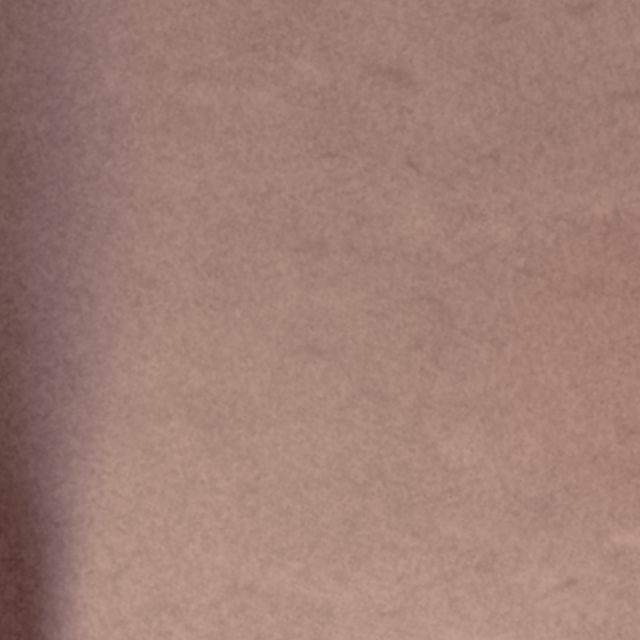
A WebGL 2 fragment shader for this texture:

```glsl
#version 300 es
precision highp float;

uniform vec2 u_resolution;
out vec4 fragColor;

float hash(vec2 cell) {
    return fract(sin(dot(cell, vec2(127.1, 311.7))) * 43758.5453);
}

// Smooth value noise in -1..1
float noise(vec2 p) {
    vec2 cell = floor(p), f = fract(p);
    f = f * f * (3.0 - 2.0 * f);
    float low = mix(hash(cell), hash(cell + vec2(1, 0)), f.x);
    float high = mix(hash(cell + vec2(0, 1)), hash(cell + vec2(1, 1)), f.x);
    return 2.0 * mix(low, high, f.y) - 1.0;
}

mat2 rotation(float angle) {
    float c = cos(angle), s = sin(angle);
    return mat2(c, s, -s, c);
}

// Rotated octaves hide the lattice directions
float fbm(vec2 p) {
    float sum = 0.0, amplitude = 0.55;
    for (int i = 0; i < 4; i++) {
        sum += amplitude * noise(p);
        p = rotation(0.9) * p * 1.9 + 17.3;
        amplitude *= 0.55;
    }
    return sum;
}

// Soft flattened spots, scattered one per cell
float spots(vec2 p, float density) {
    vec2 home = floor(p);
    float sum = 0.0;
    for (int y = -1; y <= 1; y++) {
        for (int x = -1; x <= 1; x++) {
            vec2 cell = home + vec2(x, y);
            vec2 centre = cell + 0.2 + 0.6 * vec2(hash(cell + 3.1), hash(cell + 8.7));
            float radius = mix(0.2, 0.45, hash(cell + 5.3));
            float present = step(hash(cell + 1.9), density);
            vec2 d = (p - centre) / radius;
            sum += present * exp(-2.0 * dot(d, d)) * hash(cell + 6.4);
        }
    }
    return sum;
}

void main() {
    vec2 uv = gl_FragCoord.xy / u_resolution;

    // Broad light: pale below, browner above and to the right
    float light = mix(1.01, 0.75, smoothstep(-0.05, 1.0, uv.y));
    float flush = smoothstep(0.5, 1.05, uv.x) * exp(-pow((uv.y - 0.45) / 0.3, 2.0));
    light -= 0.11 * flush;

    // Shadow on the left, crisper and deeper towards the bottom
    float width = mix(0.06, 0.18, smoothstep(0.0, 0.6, uv.y));
    float edge = 0.095 + 0.015 * fbm(uv * vec2(3.0, 5.0));
    float shadow = 1.0 - smoothstep(edge - width, edge + width, uv.x);
    light -= shadow * mix(0.96, 0.45, smoothstep(0.1, 1.0, uv.y));

    // Mottling: slightly tilted, wider than tall
    vec2 tilted = rotation(0.15) * uv;
    vec2 warped = tilted + 0.012 * vec2(noise(uv * 30.0), noise(uv * 30.0 + 41.0));
    float patchy = mix(0.45, 1.0, smoothstep(0.1, 0.6, uv.x));
    light += 0.075 * patchy * fbm(warped * vec2(7.0, 13.0));
    light -= 0.15 * patchy * spots(warped * vec2(9.0, 20.0), 0.45);
    light += 0.12 * patchy * spots(warped * vec2(8.0, 15.0) + 23.0, 0.3);

    // Fine grain with sparse dark pores
    float grain = 0.6 * noise(rotation(0.5) * uv * 125.0)
                + 0.7 * noise(rotation(1.2) * uv * 190.0 + 9.0);
    float pores = smoothstep(0.45, 0.95, noise(rotation(0.8) * uv * 90.0 + 31.0));
    light += 0.095 * grain - 0.07 * pores;

    // Dark to pale tones, with a cool rim on the shadow and a warm flush
    vec3 color = mix(vec3(0.36, 0.24, 0.22), vec3(0.70, 0.57, 0.52), light);
    color += vec3(-0.01, 0.0, 0.03) * 4.0 * shadow * (1.0 - shadow);
    color += vec3(0.012, -0.008, -0.008) * flush;
    fragColor = vec4(clamp(color, 0.0, 1.0), 1.0);
}
```
